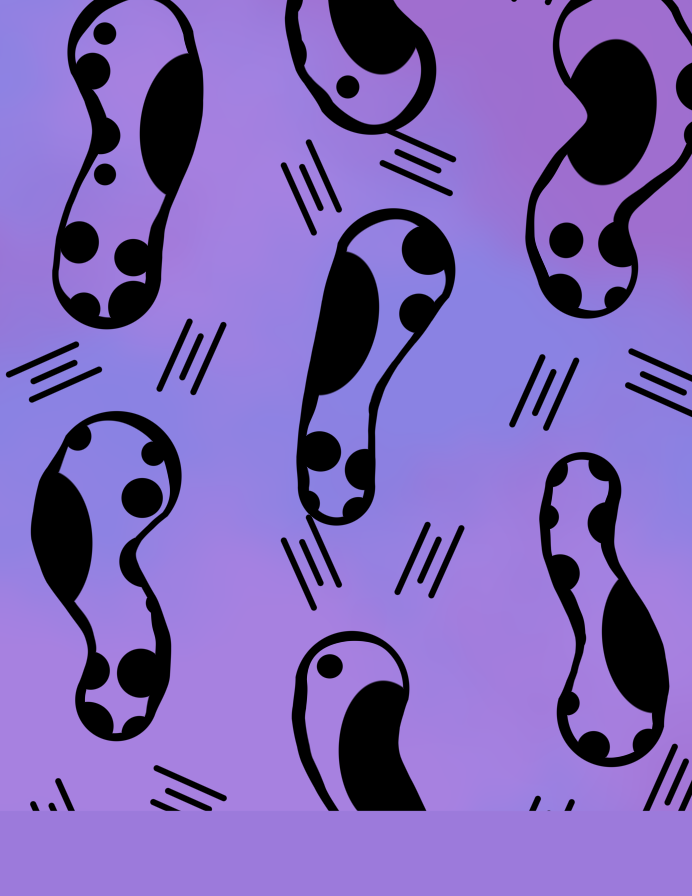
Give the GLSL for this pattern, as a Shadertoy shader.

```glsl
// Spotted wobbly blobs and stroke trios on a soft violet wash, above a plain strip.

const float PI = 3.14159265;
const vec2 BLOB_CELL = vec2(0.27, 0.48);
const float SPOT_CELL = 0.062;
const float STRIP_TOP = 0.095;
const vec3 INK = vec3(0.0);
const vec3 STRIP = vec3(0.61, 0.48, 0.86);
const vec3 BLUE = vec3(0.54, 0.51, 0.89);
const vec3 LILAC = vec3(0.655, 0.505, 0.88);
const vec3 ORCHID = vec3(0.625, 0.42, 0.80);

struct Blob { float dist; vec2 local; vec2 id; };

vec2 hash2(vec2 p) {
    vec3 q = fract(p.xyx * vec3(0.1031, 0.1030, 0.0973));
    q += dot(q, q.yzx + 33.33);
    return fract((q.xx + q.yz) * q.zy);
}

mat2 rotation(float a) { return mat2(cos(a), sin(a), -sin(a), cos(a)); }

float lattice(vec2 cell, vec2 offset) {
    float a = 2.0 * PI * hash2(cell + 71.0).x;
    return dot(vec2(cos(a), sin(a)), offset);
}

float gradientNoise(vec2 p) {
    vec2 i = floor(p), f = fract(p), u = f * f * f * (f * (f * 6.0 - 15.0) + 10.0);
    vec2 e = vec2(1.0, 0.0);
    return mix(mix(lattice(i, f), lattice(i + e, f - e), u.x),
               mix(lattice(i + e.yx, f - e.yx), lattice(i + 1.0, f - 1.0), u.x), u.y);
}

float fbm(vec2 p) {
    float sum = 0.0, gain = 1.0;
    for (int i = 0; i < 4; i++) {
        sum += gain * gradientNoise(p);
        p = rotation(0.6) * p * 2.1 + 5.0;
        gain *= 0.4;
    }
    return sum;
}

float smoothMin(float a, float b, float k) {
    float h = max(k - abs(a - b), 0.0) / k;
    return min(a, b) - 0.25 * h * h * k;
}

float ink(float dist, float px) { return smoothstep(0.75 * px, -0.75 * px, dist); }

// Point (xy) and radius (z) along the bent body of a blob, t in 0..1
vec3 spine(float t, vec2 id) {
    vec2 bend = hash2(id + 11.0) - 0.5, size = hash2(id + 23.0);
    float x = 0.05 * bend.x * sin(PI * t) + 0.065 * bend.y * sin(2.0 * PI * t);
    float radius = mix(0.042 + 0.02 * size.x, 0.060 + 0.022 * size.y, t);
    return vec3(x, 0.25 * (t - 0.5), radius - 0.016 * sin(PI * t));
}

float bodyDistance(vec2 p, vec2 id) {
    float dist = 1.0;
    vec3 a = spine(0.0, id);
    for (int i = 1; i <= 8; i++) {
        vec3 b = spine(float(i) / 8.0, id);
        vec2 pa = p - a.xy, ba = b.xy - a.xy;
        float h = clamp(dot(pa, ba) / dot(ba, ba), 0.0, 1.0);
        dist = smoothMin(dist, length(pa - ba * h) - mix(a.z, b.z, h), 0.015);
        a = b;
    }
    return dist;
}

float stagger(float column) { return 0.5 * mod(column, 2.0) + 0.2; }

// Nearest blob among staggered columns
Blob nearestBlob(vec2 p) {
    Blob best = Blob(1.0, vec2(0.0), vec2(0.0));
    for (int i = -1; i <= 1; i++)
    for (int j = 0; j <= 1; j++) {
        float column = floor(p.x / BLOB_CELL.x) + float(i);
        float shift = stagger(column);
        vec2 id = vec2(column, floor(p.y / BLOB_CELL.y - shift - 0.5) + float(j));
        vec2 rnd = hash2(id + 3.0);
        vec2 centre = (id + 0.5 + vec2(0.0, shift)) * BLOB_CELL + 0.024 * (rnd - 0.5);
        vec2 local = rotation(mix(-0.25, 0.6, rnd.x)) * (p - centre);
        if (rnd.y < 0.4) local.y = -local.y;
        float dist = bodyDistance(local, id);
        if (dist < best.dist) best = Blob(dist, local, id);
    }
    return best;
}

// One large oval hugging the side of each blob
float ovalDistance(vec2 p, vec2 id) {
    vec3 s = spine(0.7, id);
    float side = hash2(id + 31.0).x < 0.5 ? -1.0 : 1.0;
    vec2 radii = vec2(0.052, 0.082);
    return (length((p - s.xy - vec2(side * s.z * 0.8, 0.0)) / radii) - 1.0) * radii.x;
}

float spotsDistance(vec2 p, vec2 id) {
    float dist = ovalDistance(p, id);
    vec2 cell = floor(p / SPOT_CELL);
    for (int k = 0; k < 9; k++) {
        vec2 c = cell + vec2(k % 3 - 1, k / 3 - 1);
        vec2 rnd = hash2(c + id * 17.0 + 40.0);
        float radius = mix(0.012, 0.029, rnd.x);
        vec2 jitter = (hash2(c + id * 13.0 + 90.0) - 0.5) * (SPOT_CELL - 2.0 * radius);
        vec2 centre = (c + 0.5) * SPOT_CELL + jitter;
        if (ovalDistance(centre, id) > radius + 0.003)
            dist = min(dist, length((p - centre) * vec2(1.0, mix(0.92, 1.08, rnd.y))) - radius);
    }
    return dist;
}

float strokeDistance(vec2 p, float halfLength) {
    return length(vec2(max(abs(p.x) - halfLength, 0.0), p.y)) - 0.0034;
}

// Trios of strokes in the roomiest place of each gap between blobs
float strokesDistance(vec2 p) {
    float width = 0.5 * BLOB_CELL.x, c = floor(p.x / width), shift = stagger(floor(c / 2.0));
    vec2 id = vec2(c, round(p.y / BLOB_CELL.y - shift));
    vec2 base = vec2((c + 0.5) * width, (id.y + shift) * BLOB_CELL.y), centre = base;
    float room = -1.0;
    for (int i = 0; i < 5; i++) {
        vec2 tryAt = base + (hash2(id + 50.0 + 7.0 * float(i)) - 0.5) * vec2(0.03, 0.11);
        float d = nearestBlob(tryAt).dist;
        if (d > room) { room = d; centre = tryAt; }
    }
    if (room < 0.036) return 1.0;
    vec2 rnd = hash2(id + 130.0);
    float angle = (rnd.x < 0.6 ? 1.15 : 0.42) * (rnd.y < 0.5 ? -1.0 : 1.0);
    vec2 q = rotation(angle) * (p - centre);
    float outer = strokeDistance(vec2(q.x + 0.006 * sign(q.y), abs(q.y) - 0.018), 0.041);
    return min(outer, strokeDistance(q, 0.025));
}

vec3 wash(vec2 p) {
    float warm = smoothstep(-0.45, 0.45, fbm(p * 2.6 + 4.0) + 0.3 * (0.5 - p.y));
    float deep = smoothstep(-0.1, 0.7, fbm(p * 2.2 + 19.0) + 0.9 * (p.x + p.y - 0.9));
    return mix(mix(BLUE, LILAC, warm), ORCHID, 0.85 * deep);
}

void mainImage(out vec4 fragColor, in vec2 fragCoord) {
    float px = 1.0 / iResolution.y;
    vec2 p = fragCoord * px;
    Blob blob = nearestBlob(p);

    // Outline of uneven weight, spots clipped to the body, strokes outside
    float weight = 0.007 + 0.010 * smoothstep(-0.4, 0.4, gradientNoise(blob.local * 11.0 + blob.id * 9.0));
    float marks = min(-blob.dist - weight, spotsDistance(blob.local, blob.id));
    float dist = min(max(blob.dist, marks), strokesDistance(p));

    vec3 color = mix(wash(p), INK, ink(dist, px));
    color = mix(color, STRIP, ink(p.y - STRIP_TOP, px));
    fragColor = vec4(color, 1.0);
}
```
